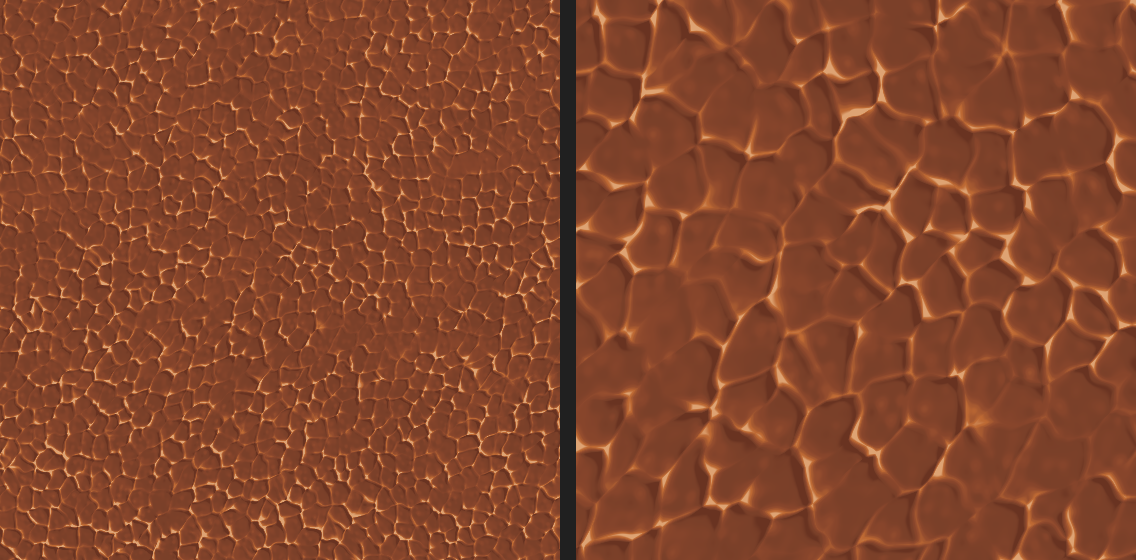
Left, the full canvas; right, a detail of the centre.
Reproduce this texture procedurally as a Shadertoy shader.

```glsl
// Brown grained leather: a smooth ground with small star-shaped raised grains.
// Grains sit on the corners of a Voronoi net, joined by faint ridges along its
// edges; the relief is lit from one side and toned by a colour ramp.

#define GRAIN_SCALE 37.0
#define GRAIN_FALLOFF 4.6
#define RIDGE_HEIGHT 0.17
#define RIDGE_WIDTH 0.11
#define SPECK_HEIGHT 0.16
#define STRETCH 0.82
#define LIGHT_DIR vec2(0.80, 0.60)
#define LIGHT_STEP 0.085
#define SLOPE_GAIN 1.05
#define HEIGHT_GAIN 0.62
#define GROUND_TONE 0.285

vec2 hash2(vec2 p) {
    vec3 q = fract(vec3(p.xyx) * vec3(0.1031, 0.1030, 0.0973));
    q += dot(q, q.yzx + 33.33);
    return fract((q.xx + q.yz) * q.zy);
}

float valueNoise(vec2 p) {
    vec2 i = floor(p), f = fract(p);
    f = f * f * (3.0 - 2.0 * f);
    float low = mix(hash2(i).x, hash2(i + vec2(1, 0)).x, f.x);
    float high = mix(hash2(i + vec2(0, 1)).x, hash2(i + vec2(1, 1)).x, f.x);
    return mix(low, high, f.y);
}

// Distances to the three nearest scattered points
vec3 nearestThree(vec2 p) {
    vec2 cell = floor(p);
    vec3 near = vec3(9.0);
    for (int y = -2; y <= 2; y++)
    for (int x = -2; x <= 2; x++) {
        vec2 c = cell + vec2(x, y);
        float d = length(c + 0.05 + 0.9 * hash2(c) - p);
        if (d < near.x) near = vec3(d, near.xy);
        else if (d < near.y) near = vec3(near.x, d, near.y);
        else near.z = min(near.z, d);
    }
    return near;
}

// Small round specks between the grains
float specks(vec2 p) {
    vec2 cell = floor(p);
    float h = 0.0;
    for (int y = -1; y <= 1; y++)
    for (int x = -1; x <= 1; x++) {
        vec2 c = cell + vec2(x, y);
        vec2 r = hash2(c + 71.0);
        float d = length(c + r - p);
        float size = hash2(c + 19.0).x;
        h += size * size * exp(-d * d * 14.0);
    }
    return h;
}

float leatherHeight(vec2 p) {
    // Bend the net so that edges are never straight
    vec2 bend = vec2(valueNoise(p * 1.9), valueNoise(p * 1.9 + 40.0)) - 0.5;
    vec3 d = nearestThree(p + 0.32 * bend);
    float corner = d.y + d.z - 2.0 * d.x;
    float star = exp(-GRAIN_FALLOFF * (sqrt(corner * corner + 0.004) - 0.06));
    float edge = (d.y - d.x) / RIDGE_WIDTH;
    float ridge = exp(-edge * edge) * smoothstep(0.35, 0.8, valueNoise(p * 1.3 + 9.0));

    // Uneven strength, grain by grain and in broad patches
    float strength = 0.25 + 1.15 * smoothstep(0.12, 0.85, valueNoise(p * 1.1 + 25.0));
    strength *= 0.72 + 0.5 * valueNoise(p * 0.22 + 60.0);
    return star * strength + RIDGE_HEIGHT * ridge
         + SPECK_HEIGHT * specks(p * 2.1)
         + 0.07 * valueNoise(p * 3.5);
}

vec3 leatherColour(float t) {
    const vec3 shadow = vec3(0.41, 0.20, 0.13);
    const vec3 dark   = vec3(0.48, 0.25, 0.16);
    const vec3 brown  = vec3(0.53, 0.27, 0.17);
    const vec3 warm   = vec3(0.58, 0.30, 0.18);
    const vec3 rust   = vec3(0.65, 0.35, 0.19);
    const vec3 orange = vec3(0.74, 0.41, 0.20);
    const vec3 glint  = vec3(0.87, 0.64, 0.45);
    vec3 c = mix(shadow, dark, smoothstep(0.0, 0.2, t));
    c = mix(c, brown, smoothstep(0.2, 0.34, t));
    c = mix(c, warm, smoothstep(0.34, 0.5, t));
    c = mix(c, rust, smoothstep(0.5, 0.65, t));
    c = mix(c, orange, smoothstep(0.65, 0.85, t));
    return mix(c, glint, smoothstep(0.85, 1.3, t));
}

void mainImage(out vec4 fragColor, in vec2 fragCoord) {
    vec2 uv = fragCoord / iResolution.y;

    // Stretch the grain along a steep diagonal
    vec2 along = normalize(vec2(0.5, 0.85));
    vec2 p = uv + along * dot(uv, along) * (STRETCH - 1.0);
    p = p * GRAIN_SCALE + 0.5 * sin(uv.yx * 9.0);

    // Relief lit from one side
    vec2 offset = LIGHT_DIR * LIGHT_STEP;
    float behind = leatherHeight(p - offset);
    float ahead = leatherHeight(p + offset);
    float height = 0.5 * (behind + ahead);
    float slope = behind - ahead;

    // Mottled ground, slightly stronger relief towards the bottom
    float mottle = 0.09 * (valueNoise(uv * 14.0) - 0.5) + 0.06 * (valueNoise(p * 2.7) - 0.5);
    float relief = HEIGHT_GAIN * (height - 0.09) + SLOPE_GAIN * slope;
    float tone = GROUND_TONE + mottle + relief * mix(1.12, 0.92, uv.y);
    fragColor = vec4(leatherColour(tone), 1.0);
}
```
